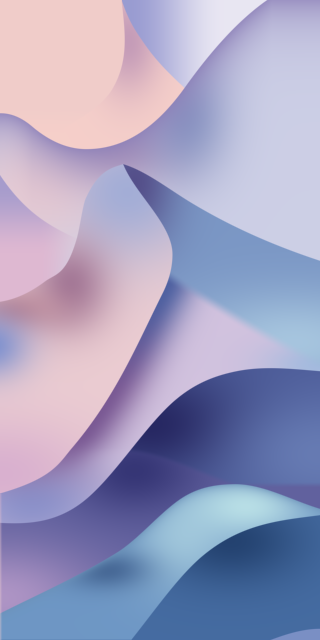
A WebGL 1 fragment shader for this background:

```glsl
precision highp float;
// Abstract backdrop of overlapping silky folds, pink above and navy and teal below.
uniform vec2 u_resolution;

// Signed distance above a cubic arc; each knot holds x, height, slope.
float edge(vec2 p, vec3 a, vec3 b) {
  float w = b.x - a.x;
  float t = clamp((p.x - a.x) / w, 0.0, 1.0);
  float rise = b.y - a.y;
  float m = a.z * w - rise;
  float n = rise - b.z * w;
  float bump = mix(m, n, t);
  float height = a.y + t * rise + t * (1.0 - t) * bump;
  float slope = (rise + (1.0 - 2.0 * t) * bump + t * (1.0 - t) * (n - m)) / w;
  return (p.y - height) / sqrt(1.0 + slope * slope);
}

float edge(vec2 p, vec3 a, vec3 b, vec3 c) {
  return p.x < b.x ? edge(p, a, b) : edge(p, b, c);
}

float edge(vec2 p, vec3 a, vec3 b, vec3 c, vec3 d, vec3 e) {
  return p.x < c.x ? edge(p, a, b, c) : edge(p, c, d, e);
}

// Antialiased coverage on the positive side of an edge.
float cover(float d) {
  float soft = 0.8 / u_resolution.x;
  return smoothstep(-soft, soft, d);
}

// Tints a colour inside a soft ellipse: spot holds centre and radii.
void glow(inout vec3 base, vec2 p, vec4 spot, vec3 tint) {
  vec2 q = (p - spot.xy) / spot.zw;
  base = mix(base, tint, exp(-dot(q, q)));
}

void main() {
  vec2 p = gl_FragCoord.xy / u_resolution * vec2(1.0, 2.0);

  // Fold outlines
  float waveTop = edge(p, vec3(0, 1.646, 0.02), vec3(0.1, 1.605, -0.85), vec3(0.27, 1.534, 0),
    vec3(0.578, 1.727, 1.4), vec3(0.85, 2.01, 0.65));
  float waveLeft = edge(p, vec3(0, 1.057, 0.15), vec3(0.14, 1.12, 0.75), vec3(0.24, 1.255, 3.5),
    vec3(0.268, 1.38, 2.2), vec3(0.385, 1.487, 0.3));
  float waveRight = edge(p, vec3(0.385, 1.487, -0.3), vec3(0.6, 1.365, -0.6), vec3(1, 1.185, -0.33));
  float pinkSide = edge(p.yx, vec3(0.458, 0, 3.5), vec3(0.6, 0.225, 0.85), vec3(1.083, 0.508, 0.5),
    vec3(1.205, 0.539, 0), vec3(1.487, 0.385, -0.4));
  float ribbonLow = edge(p, vec3(0, 0.366, -0.05), vec3(0.25, 0.425, 0.72), vec3(0.52, 0.724, 1),
    vec3(0.74, 0.84, 0.2), vec3(1, 0.84, -0.08));
  float tealTop = edge(p, vec3(0, 0.083, 0.5), vec3(0.365, 0.273, 0.62), vec3(0.56, 0.438, 0.7),
    vec3(0.73, 0.487, 0.02), vec3(1, 0.41, -0.3));
  float tealLow = edge(p, vec3(0.41, 0, 1.25), vec3(0.63, 0.26, 0.85), vec3(1, 0.39, 0.13));

  // Deep blue corner
  vec3 color = vec3(0.27, 0.42, 0.63);
  glow(color, p, vec4(0.72, 0.31, 0.22, 0.13), vec3(0.14, 0.26, 0.44));
  float corner = edge(p, vec3(0.82, -0.01, 0.4), vec3(1, 0.035, 0));
  color = mix(color, vec3(0.48, 0.56, 0.77), cover(-corner) * step(0.82, p.x));

  // Teal ribbon
  vec3 teal = vec3(0.43, 0.59, 0.77);
  glow(teal, p, vec4(0.57, 0.31, 0.17, 0.16), vec3(0.61, 0.76, 0.85));
  glow(teal, p, vec4(0.77, 0.42, 0.2, 0.1), vec3(0.72, 0.87, 0.9));
  glow(teal, p, vec4(0.33, 0.22, 0.13, 0.06), vec3(0.27, 0.4, 0.58));
  teal = mix(teal, vec3(0.42, 0.57, 0.72), 0.7 * exp(-abs(tealTop) / 0.015));
  color = mix(color, teal, cover(tealLow));

  // Navy hollow with a violet slope under its ridge
  vec3 navy = vec3(0.3, 0.36, 0.6);
  glow(navy, p, vec4(0.5, 0.67, 0.28, 0.16), vec3(0.14, 0.14, 0.37));
  glow(navy, p, vec4(1, 0.58, 0.3, 0.2), vec3(0.4, 0.48, 0.7));
  vec3 violet = vec3(0.38, 0.38, 0.62);
  glow(violet, p, vec4(0, 0.13, 0.32, 0.17), vec3(0.68, 0.58, 0.77));
  glow(violet, p, vec4(0.42, 0.53, 0.2, 0.13), vec3(0.21, 0.21, 0.46));
  float ridge = edge(p, vec3(0.38, 0.595, 0), vec3(0.74, 0.487, -0.3));
  navy = mix(navy, violet, smoothstep(0.008, -0.012, ridge));
  color = mix(color, navy, cover(tealTop));

  // Lilac ribbon, shaded beside the pink fold
  vec3 lilac = vec3(0.82, 0.76, 0.87);
  glow(lilac, p, vec4(0.1, 0.43, 0.25, 0.15), vec3(0.55, 0.57, 0.79));
  glow(lilac, p, vec4(1, 0.86, 0.17, 0.08), vec3(0.64, 0.73, 0.87));
  vec3 shade = mix(vec3(0.48, 0.35, 0.58), vec3(0.31, 0.38, 0.63), smoothstep(0.75, 1.1, p.y));
  lilac = mix(lilac, shade, exp(-pow(abs(pinkSide) / 0.085, 2.0)) * smoothstep(0.4, 0.65, p.y));

  // Blue sweep
  vec3 blue = vec3(0.48, 0.59, 0.77);
  glow(blue, p, vec4(0.92, 0.93, 0.36, 0.16), vec3(0.65, 0.77, 0.87));
  glow(blue, p, vec4(0.42, 1.43, 0.13, 0.2), vec3(0.33, 0.31, 0.54));
  float crease = edge(p, vec3(0.53, 1.14, -0.6), vec3(1, 0.87, -0.45));
  lilac = mix(lilac, blue, smoothstep(-0.025, 0.015, crease));
  color = mix(color, lilac, cover(ribbonLow));

  // Pink fold
  vec3 pink = vec3(0.92, 0.8, 0.82);
  glow(pink, p, vec4(0, 0.52, 0.3, 0.17), vec3(0.85, 0.69, 0.81));
  glow(pink, p, vec4(0.4, 1.4, 0.25, 0.22), vec3(0.64, 0.68, 0.84));
  glow(pink, p, vec4(0.22, 1.11, 0.12, 0.14), vec3(0.64, 0.47, 0.59));
  glow(pink, p, vec4(0.05, 1.03, 0.15, 0.07), vec3(0.74, 0.54, 0.6));
  glow(pink, p, vec4(-0.03, 0.92, 0.12, 0.1), vec3(0.5, 0.57, 0.81));
  color = mix(color, pink, cover(-pinkSide));

  // Pale wave with a rosy inner petal
  vec3 wave = vec3(0.8, 0.81, 0.9);
  glow(wave, p, vec4(0.12, 1.41, 0.27, 0.22), vec3(0.91, 0.8, 0.83));
  glow(wave, p, vec4(0.38, 1.54, 0.18, 0.12), vec3(0.71, 0.61, 0.74));
  glow(wave, p, vec4(0.58, 1.63, 0.13, 0.18), vec3(0.54, 0.6, 0.77));
  wave = mix(wave, vec3(0.55, 0.5, 0.72), 0.85 * exp(-abs(waveTop) / 0.07));
  vec3 petal = mix(vec3(0.87, 0.72, 0.82), vec3(0.65, 0.61, 0.8), smoothstep(1.2, 1.43, p.y));
  float rim = edge(p, vec3(0, 1.453, -1.5), vec3(0.25, 1.25, -0.45));
  wave = mix(wave, petal, cover(-rim) * smoothstep(0.27, 0.12, p.x));
  color = mix(color, wave, cover(max(waveLeft, waveRight)));

  // Peach folds and misty gap along the top
  vec3 peach = vec3(0.96, 0.81, 0.79);
  glow(peach, p, vec4(0.4, 1.87, 0.1, 0.16), vec3(0.77, 0.61, 0.72));
  float bulge = edge(p.yx, vec3(1.6, 0.2, 1.8), vec3(1.72, 0.35, 0.6), vec3(2, 0.38, -0.1));
  peach = mix(peach, vec3(0.94, 0.8, 0.79), cover(-bulge) * smoothstep(1.58, 1.68, p.y));
  vec3 mist = mix(vec3(0.6, 0.61, 0.82), vec3(0.91, 0.9, 0.95), smoothstep(0.4, 0.7, p.x));
  float gap = edge(p, vec3(0.38, 2, -3), vec3(0.45, 1.865, -1.45), vec3(0.58, 1.722, -0.95));
  peach = mix(peach, mist, cover(gap) * step(0.38, p.x));
  color = mix(color, peach, cover(waveTop));

  gl_FragColor = vec4(color, 1.0);
}
```
